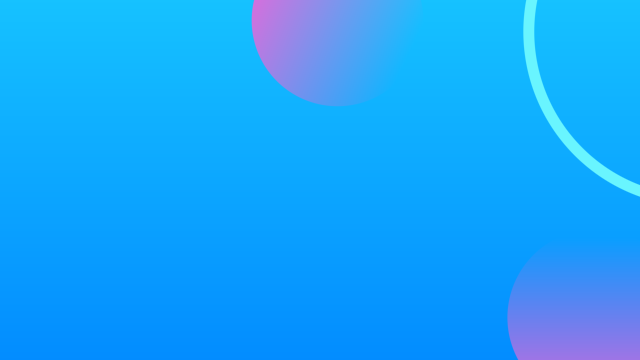
Reproduce this background procedurally as a Shadertoy shader.

```glsl
// Blue vertical gradient with two fading pink discs and a cyan ring.

// Antialiased coverage of a signed distance, about one pixel wide.
float coverage(float dist) {
    float pixel = 1.0 / iResolution.y;
    return 1.0 - smoothstep(-0.75 * pixel, 0.75 * pixel, dist);
}

float disc(vec2 p, float radius) {
    return coverage(length(p) - radius);
}

float ring(vec2 p, float radius, float halfWidth) {
    return coverage(abs(length(p) - radius) - halfWidth);
}

void mainImage(out vec4 fragColor, in vec2 fragCoord) {
    // Canvas height is one unit
    vec2 p = fragCoord / iResolution.y;
    const vec3 pink = vec3(0.87, 0.42, 0.86);

    // Sky-like backdrop
    vec3 color = mix(vec3(0.01, 0.55, 1.0), vec3(0.085, 0.76, 1.0), p.y);

    // Upper disc, fading toward the lower right
    vec2 upper = p - vec2(0.9375, 0.9433);
    float upperFade = clamp(0.46 - dot(upper, vec2(0.9, -0.43)) / 0.477, 0.0, 1.0);
    color = mix(color, pink, disc(upper, 0.2384) * upperFade);

    // Lower disc, fading upward
    vec2 lower = p - vec2(1.655, 0.118);
    float lowerFade = clamp((0.34 - p.y) / 0.48, 0.0, 1.0);
    color = mix(color, pink, disc(lower, 0.2455) * lowerFade);

    // Cyan ring cut off by the right edge
    color = mix(color, vec3(0.41, 0.96, 1.0), ring(p - vec2(1.94, 0.912), 0.4711, 0.0152));

    fragColor = vec4(color, 1.0);
}
```
